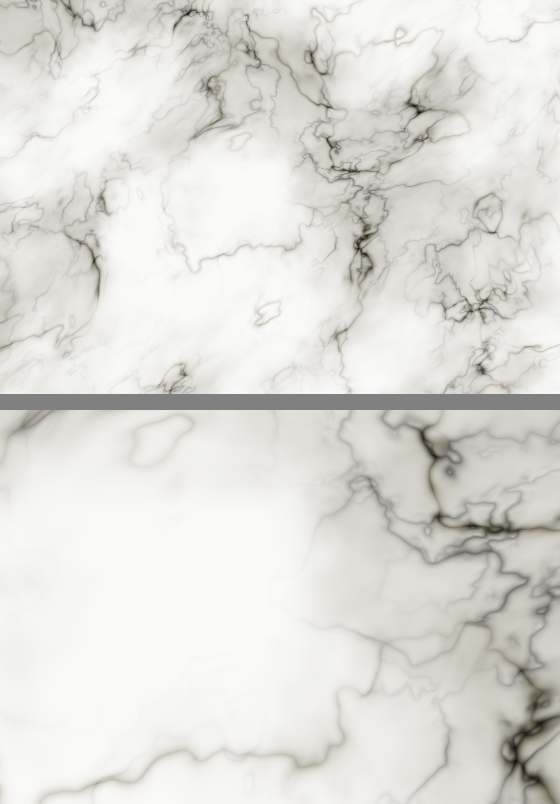
Top, the full canvas; bottom, a detail of the centre.
Write a WebGL 2 fragment shader that draws this texture.

```glsl
#version 300 es
precision highp float;
// White marble with mottled grey clouds, thin broken warm and cool veins, and dark knots.

uniform vec2 u_resolution;
out vec4 fragColor;

// Pseudo-random unit vector for a lattice cell
vec2 randomDirection(vec2 cell) {
    vec3 h = fract(vec3(cell.xyx) * vec3(0.1031, 0.1030, 0.0973));
    h += dot(h, h.yzx + 33.33);
    return normalize(fract((h.xx + h.yz) * h.zy) * 2.0 - 0.999);
}

float gradientNoise(vec2 p) {
    vec2 cell = floor(p), f = fract(p);
    vec2 blend = f * f * f * (f * (f * 6.0 - 15.0) + 10.0);
    float a = dot(randomDirection(cell), f);
    float b = dot(randomDirection(cell + vec2(1, 0)), f - vec2(1, 0));
    float c = dot(randomDirection(cell + vec2(0, 1)), f - vec2(0, 1));
    float d = dot(randomDirection(cell + vec2(1, 1)), f - vec2(1, 1));
    return mix(mix(a, b, blend.x), mix(c, d, blend.x), blend.y);
}

float fbm(vec2 p) {
    float sum = 0.0, amplitude = 1.0;
    for (int octave = 0; octave < 5; octave++) {
        sum += amplitude * gradientNoise(p);
        p = mat2(1.6, 1.2, -1.2, 1.6) * p + 17.3;
        amplitude *= 0.53;
    }
    return sum;
}

// Two independent noise values, used to displace a position
vec2 displacement(vec2 p) {
    return vec2(gradientNoise(p + 4.7), gradientNoise(p + 31.2));
}

// Vein along the zero contour of a noise field: x = sharp line, y = soft halo
vec2 vein(vec2 p, float scale, vec2 offset, float width) {
    const float e = 0.002;
    float f = fbm(p * scale + offset);
    vec2 slope = vec2(fbm((p + vec2(e, 0)) * scale + offset),
                      fbm((p + vec2(0, e)) * scale + offset)) - f;
    float dist = abs(f) / (length(slope) / e + 2.0);
    return vec2(exp(-dist / width), exp(-abs(f) / 0.10));
}

void main() {
    vec2 p = gl_FragCoord.xy / u_resolution.y;

    // Diagonal grain: turn, stretch, then bend and crinkle the stone
    vec2 grain = mat2(0.77, -0.64, 0.64, 0.77) * p * vec2(0.85, 1.12);
    vec2 stone = grain + 0.12 * displacement(p * 2.3);
    vec2 crinkled = stone + 0.016 * displacement(p * 15.0);

    // Clouds, and the zones where veins gather
    float cloud = fbm(stone * 2.4 + vec2(8.4, 21.7));
    float zone = smoothstep(-0.2, 0.45, cloud);
    float mottle = fbm(stone * vec2(6.0, 9.0) + 44.1);
    float fade = smoothstep(-0.25, 0.3, gradientNoise(p * 3.4 + 52.6));
    float breaks = smoothstep(-0.35, 0.4, gradientNoise(p * 9.0 + 80.3));

    // Vein layers
    vec2 warm = vein(crinkled, 2.9, vec2(13.1, 40.6), 0.0026);
    vec2 cool = vein(crinkled, 3.9, vec2(61.8, 5.3), 0.0024);
    vec2 fine = vein(crinkled, 6.2, vec2(27.5, 73.9), 0.0024);
    float knot = warm.y * max(cool.y, 0.75 * fine.y) * breaks * (0.1 + 0.9 * zone);

    // Absorption of each part
    float haze = 0.16 * smoothstep(-0.4, 0.7, cloud)
               + 0.055 * zone * max(mottle + 0.1, 0.0) + 0.012 * max(mottle, 0.0)
               + 0.13 * warm.y * (0.12 + zone * fade)
               + 0.08 * cool.y * zone + 0.26 * knot;
    float warmLine = warm.x * (0.04 + 0.24 * mix(zone, fade, 0.5) * (0.3 + 0.7 * breaks)
                               + 1.05 * knot);
    float coolLine = cool.x * (0.01 + 0.28 * zone * (1.2 - fade) * (0.3 + 0.7 * breaks)
                               + 1.0 * knot)
                   + fine.x * zone * (0.04 + 0.15 * breaks + 0.6 * knot);

    vec3 absorbed = (0.012 + haze) * vec3(1.0, 1.06, 1.22)
                  + warmLine * vec3(1.0, 1.09, 1.30)
                  + coolLine * vec3(1.04, 1.02, 0.98);
    fragColor = vec4(vec3(0.998, 0.998, 0.994) * exp(-absorbed), 1.0);
}
```
